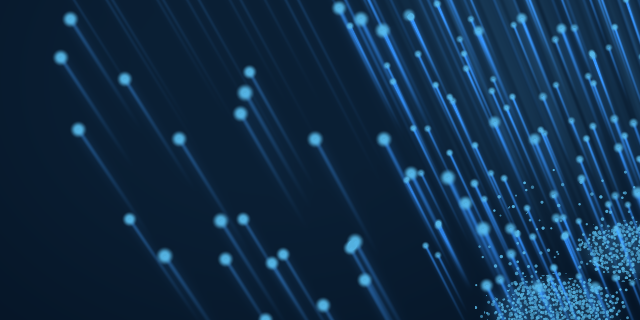
Write a WebGL 1 fragment shader that draws this background.

```glsl
precision highp float;
// Glowing optical fibres on deep navy: soft blue heads trail thin tails that
// all aim at one far point below right. Sparse strands lie left, a dense
// scatter right, and two mounds of tiny grains fill the lower right corner.

uniform vec2 u_resolution;

#define VANISH vec2(3.98, -4.94)  // point every tail aims at
#define DENSE_COUNT 108           // fibres in the right-hand scatter
#define FAINT_COUNT 30            // tails whose heads lie above the frame
#define STRAND_HEADS 3            // most heads along one sparse strand
#define BIG_RADIUS 0.026
#define SMALL_RADIUS 0.0145
#define GRAIN_CELL 0.016
#define GRAIN_LAYERS 4
#define STREAK_RATE 480.0         // fineness of the hazy streaks

const vec3 NAVY_DARK = vec3(0.016, 0.074, 0.140);
const vec3 NAVY = vec3(0.040, 0.122, 0.205);
const vec3 HAZE = vec3(0.065, 0.125, 0.165);
const vec3 TAIL_STEEL = vec3(0.085, 0.20, 0.32);
const vec3 TAIL_AZURE = vec3(0.12, 0.34, 0.60);
const vec3 HEAD_BLUE = vec3(0.35, 0.74, 0.93);

float hash(vec2 p) {
  return fract(sin(dot(p, vec2(127.1, 311.7))) * 43758.5453);
}

vec2 hash2(vec2 p) {
  return vec2(hash(p), hash(p + 17.3));
}

// Coverage of one fibre: x is the tail, y is the head.
vec2 fibre(vec2 p, vec2 head, float radius, float len) {
  vec2 dir = normalize(VANISH - head);
  vec2 q = p - head;
  float along = dot(q, dir);
  float across = abs(q.x * dir.y - q.y * dir.x);
  float soft = 1.0 / u_resolution.y;
  float fade = step(0.0, along) * pow(max(1.0 - along / len, 0.0), 1.3);
  float core = 1.0 - smoothstep(0.0, radius * 0.3 + soft, across);
  float halo = exp(-across * across / (radius * radius * 0.6)) * 0.25;
  float disc = 1.0 - smoothstep(radius * 0.3, radius + soft, length(q));
  return vec2((core + halo) * fade, disc);
}

// Large heads stepping along a diagonal.
vec2 strand(vec2 p, vec2 start, vec2 stride, float count) {
  vec2 light = vec2(0.0);
  for (int i = 0; i < STRAND_HEADS; i++) {
    float n = float(i);
    if (n >= count) break;
    float radius = BIG_RADIUS * mix(0.85, 1.1, hash(start - n));
    light += fibre(p, start + stride * n, radius, 0.42) * vec2(0.85, 1.0);
  }
  return light;
}

// Evenly spread fibres, crowding towards the right.
vec2 denseFibres(vec2 p) {
  vec2 light = vec2(0.0);
  for (int i = 0; i < DENSE_COUNT; i++) {
    float n = float(i);
    vec2 rnd = hash2(vec2(n, 4.0));
    vec2 spread = fract(n * vec2(0.7549, 0.5698) + 0.2 + rnd * 0.15);
    float y = mix(0.1, 1.12, spread.y);
    float left = 1.02 + 0.36 * (1.0 - y);
    vec2 head = vec2(mix(left, 2.05, pow(spread.x, 0.8)), y);
    float radius = SMALL_RADIUS * mix(0.75, 1.6, pow(rnd.x, 4.0));
    light += fibre(p, head, radius, mix(0.18, 0.45, rnd.y)) * mix(0.75, 1.0, rnd.y);
  }
  return light;
}

float faintTails(vec2 p) {
  float light = 0.0;
  for (int i = 0; i < FAINT_COUNT; i++) {
    float n = float(i);
    vec2 rnd = hash2(vec2(n, 9.0));
    vec2 head = vec2(0.2 + 0.06 * (n + rnd.x), 1.03 + 0.15 * rnd.y);
    light += fibre(p, head, 0.016, mix(0.5, 0.8, rnd.x)).x * 0.35;
  }
  return light;
}

// Out-of-focus streaks between the crowded fibres.
float streaks(vec2 p) {
  float ray = STREAK_RATE * (p.x - VANISH.x) / (p.y - VANISH.y);
  float cell = floor(ray);
  float wave = mix(hash(vec2(cell, 3.0)), hash(vec2(cell + 1.0, 3.0)),
                   smoothstep(0.0, 1.0, ray - cell));
  float side = smoothstep(0.0, 0.45, p.x - 1.0 - 0.4 * (1.0 - p.y));
  return side * smoothstep(0.0, 0.75, p.y) * mix(0.3, 1.0, wave);
}

float mound(vec2 p, vec2 centre, vec2 size) {
  return 1.0 - smoothstep(0.6, 1.2, length((p - centre) / size));
}

float mounds(vec2 p) {
  return max(mound(p, vec2(1.73, 0.02), vec2(0.2, 0.115)),
             mound(p, vec2(1.97, 0.22), vec2(0.16, 0.09)));
}

// Tiny grains: jittered dots kept where the mounds or stray specks allow.
float grains(vec2 p) {
  float light = 0.0;
  float soft = 0.6 / (GRAIN_CELL * u_resolution.y);
  float density = 0.65 * mounds(p);
  density += 0.05 * mound(p, vec2(1.88, 0.15), vec2(0.42, 0.36));
  for (int i = 0; i < GRAIN_LAYERS; i++) {
    float layer = float(i);
    float c = cos(layer + 0.45);
    float s = sin(layer + 0.45);
    vec2 g = mat2(c, s, -s, c) * p / GRAIN_CELL + layer * 7.37;
    vec2 cell = floor(g);
    vec2 rnd = hash2(cell + layer * 31.0);
    float keep = step(hash(cell + 53.0 + layer) + 0.01, density);
    float dotSize = mix(0.18, 0.36, rnd.y);
    float dist = length(fract(g) - mix(vec2(0.36), vec2(0.64), rnd));
    float glow = 1.0 - smoothstep(dotSize - soft, dotSize + soft, dist);
    light = max(light, keep * glow * mix(0.6, 1.0, rnd.x));
  }
  return light;
}

void main() {
  vec2 p = gl_FragCoord.xy / u_resolution.y;
  p.x *= 2.0 * u_resolution.y / u_resolution.x;

  // Backdrop, lightest in the upper middle, hazy on the crowded side
  float lift = 1.0 - smoothstep(0.2, 1.4, length((p - vec2(0.85, 0.75)) * vec2(0.8, 1.0)));
  vec3 color = mix(NAVY_DARK, NAVY, lift) + HAZE * (streaks(p) + mounds(p));

  // Sparse strands
  vec2 light = strand(p, vec2(0.19, 0.82), vec2(0.055, -0.225), 2.0);
  light += strand(p, vec2(0.405, 0.315), vec2(0.11, -0.115), 2.0);
  light += strand(p, vec2(0.22, 0.94), vec2(0.17, -0.187), 3.0);
  light += strand(p, vec2(0.69, 0.31), vec2(0.16, -0.132), 3.0);
  light += strand(p, vec2(0.78, 0.775), vec2(-0.014, -0.065), 3.0);
  light += strand(p, vec2(0.76, 0.315), vec2(0.125, -0.11), 2.0);
  light += strand(p, vec2(0.705, 0.19), vec2(0.125, -0.19), 2.0);
  light += strand(p, vec2(0.985, 0.565), vec2(0.125, -0.32), 2.0);
  light += strand(p, vec2(1.095, 0.225), vec2(0.045, -0.1), 2.0);

  // Blurred strands, then the crowd
  light += strand(p, vec2(1.06, 0.975), vec2(0.068, -0.035), 3.0);
  light += strand(p, vec2(1.2, 0.565), vec2(0.085, -0.107), 2.0);
  light += strand(p, vec2(1.4, 0.445), vec2(0.055, -0.08), 3.0);
  light += denseFibres(p);
  light.x += faintTails(p);

  vec3 tint = mix(TAIL_STEEL, TAIL_AZURE, smoothstep(0.95, 1.35, p.x + 0.3 * (p.y - 0.5)));
  color += tint * min(light.x, 1.2);
  color = mix(color, HEAD_BLUE, min(light.y, 1.0) * 0.92);
  color = mix(color, HEAD_BLUE, grains(p) * 0.9);
  gl_FragColor = vec4(color, 1.0);
}
```
